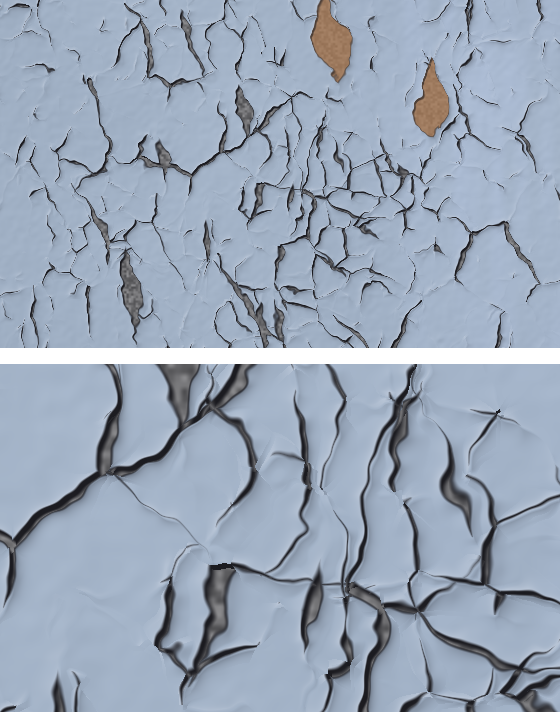
Top, the full canvas; bottom, a detail of the centre.
Write a WebGL 2 fragment shader that draws this texture.

```glsl
#version 300 es
precision highp float;
// Weathered blue-grey paint, cracked and flaking off grey primer and bare wood.

#define PAINT vec3(0.635, 0.698, 0.778)
#define LIP vec3(0.78, 0.82, 0.88)
#define SHADE vec3(0.36, 0.395, 0.45)
#define GAP vec3(0.09, 0.09, 0.11)
#define PRIMER vec3(0.43, 0.43, 0.44)
#define WOOD vec3(0.62, 0.48, 0.37)
#define LIGHT_DIR vec2(-0.6, 0.8)
#define LARGE_CELLS vec2(7.0, 3.8)
#define SMALL_CELLS vec2(15.0, 11.0)
#define LARGE_LIMIT 0.67
#define SMALL_LIMIT 0.72
#define SOFTNESS 0.0018

uniform vec2 u_resolution;
out vec4 fragColor;

float hash(vec2 p) {
  return fract(sin(dot(p, vec2(127.1, 311.7))) * 43758.5453);
}

vec2 hash2(vec2 p) {
  return vec2(hash(p), hash(p + 19.3));
}

float noise(vec2 p) {
  vec2 i = floor(p), f = fract(p);
  f = f * f * (3.0 - 2.0 * f);
  return mix(mix(hash(i), hash(i + vec2(1, 0)), f.x),
             mix(hash(i + vec2(0, 1)), hash(i + 1.0), f.x), f.y);
}

vec2 wobble(vec2 p) {
  return vec2(noise(p), noise(p + 37.0)) - 0.5;
}

// Bend straight outlines into ragged ones
vec2 ragged(vec2 p) {
  return p + 0.06 * wobble(p * 6.0) + 0.024 * wobble(p * 22.0) + 0.009 * wobble(p * 65.0);
}

// Voronoi border: distance, random value per border, uprightness
vec3 cellBorder(vec2 p, vec2 scale) {
  vec2 g = p * scale, base = floor(g);
  vec2 near = vec2(9.0), next = vec2(9.0), nearId = base, nextId = base;
  for (int j = -1; j <= 1; j++) {
    for (int i = -1; i <= 1; i++) {
      vec2 id = base + vec2(i, j);
      vec2 v = (id + hash2(id) - g) / scale;
      if (dot(v, v) < dot(near, near)) {
        next = near; nextId = nearId;
        near = v; nearId = id;
      } else if (dot(v, v) < dot(next, next)) {
        next = v; nextId = id;
      }
    }
  }
  vec2 normal = normalize(next - near);
  return vec3(dot(0.5 * (near + next), normal), hash(nearId + nextId + 0.5), abs(normal.x));
}

// Signed distance to short, broken cracks, negative inside the gaps
float cracks(vec2 p, vec2 scale, float freq, float limit, float opening) {
  vec3 border = cellBorder(p, scale);
  float centre = 0.08 - 0.2 * length((p - vec2(0.85, 0.65)) * vec2(0.8, 0.7));
  float presence = 0.4 * noise(p * freq + 5.0) + 0.5 * noise(p * freq * 3.5 + 11.0)
                 + 0.3 * border.y + 0.16 * (border.z - 0.6) + centre - limit;
  return border.x - presence * (presence > 0.0 ? opening : 0.12);
}

// Tapered pointed oval, narrow at the top for a positive taper
float flake(vec2 q, vec2 radius, float taper) {
  q.x /= 1.0 - taper * clamp(q.y / radius.y, -1.0, 1.0);
  vec2 s = abs(q / radius);
  return (0.5 * (length(s) + s.x + s.y) - 1.0) * min(radius.x, radius.y);
}

float woodHoles(vec2 p) {
  float d = 1.0;
  for (int i = 0; i < 2; i++) {
    float k = float(i);
    vec2 q = p - vec2(0.955 + 0.285 * k, 0.89 - 0.17 * k);
    d = min(d, flake(q, vec2(0.046, 0.125 - 0.03 * k), 0.1 + 0.5 * k));
  }
  return d;
}

float primerHoles(vec2 p) {
  float d = 1.0;
  for (int i = 0; i < 7; i++) {
    float k = float(i), size = hash(vec2(k, 4.7));
    vec2 q = p - vec2(0.38 + 0.075 * k, fract(0.16 + 0.38 * k));
    q.x -= q.y * (hash(vec2(k, 8.1)) - 0.4) * 0.6;
    d = min(d, flake(q, vec2(0.007, 0.045) + size * vec2(0.018, 0.06), size - 0.8));
  }
  return d;
}

float paintEdge(vec2 p) {
  vec2 q = ragged(p);
  float d = min(cracks(q, LARGE_CELLS, 3.5, LARGE_LIMIT, 0.026),
                cracks(q, SMALL_CELLS, 6.0, SMALL_LIMIT, 0.014));
  return min(d, min(woodHoles(q), primerHoles(q)));
}

void main() {
  vec2 p = gl_FragCoord.xy / u_resolution.y;
  float d = paintEdge(p);
  float toLight = paintEdge(p + LIGHT_DIR * 0.006);
  float facing = clamp((toLight - d) / 0.006, -1.0, 1.0);

  // Paint film with slow tint drift, faint streaks and fine bumps
  vec3 paint = PAINT + 0.03 * (noise(p * 3.0) - 0.5);
  float streak = noise(p * vec2(28.0, 4.0)) * smoothstep(0.9, 1.6, p.x + 0.3 * p.y);
  paint += streak * vec3(0.03, 0.03, 0.045);
  paint += 0.04 * (noise(p * 60.0) - noise((p + LIGHT_DIR * 0.005) * 60.0));
  paint += 0.02 * (noise(p * 22.0) - noise((p + LIGHT_DIR * 0.012) * 22.0));

  // Curled lip towards the light, soft shadow on the far side
  float away = max(d, 0.0);
  paint = mix(paint, LIP, 0.75 * max(facing, 0.0) * exp(-away / 0.006));
  paint = mix(paint, SHADE, 0.75 * max(-facing, 0.0) * exp(-away / 0.007));

  // Exposed ground, dark beneath the overhanging paint
  float wood = smoothstep(0.012, 0.0, woodHoles(ragged(p)));
  float grain = noise(p * 150.0) - 0.5;
  vec3 ground = mix(PRIMER + 0.25 * grain, WOOD + 0.08 * grain, wood);
  float cover = max(smoothstep(-0.004, 0.002, toLight), smoothstep(0.003, 0.0, -d));
  ground = mix(ground, GAP, cover * mix(0.95, 0.6, wood));

  fragColor = vec4(mix(paint, ground, smoothstep(SOFTNESS, -SOFTNESS, d)), 1.0);
}
```
